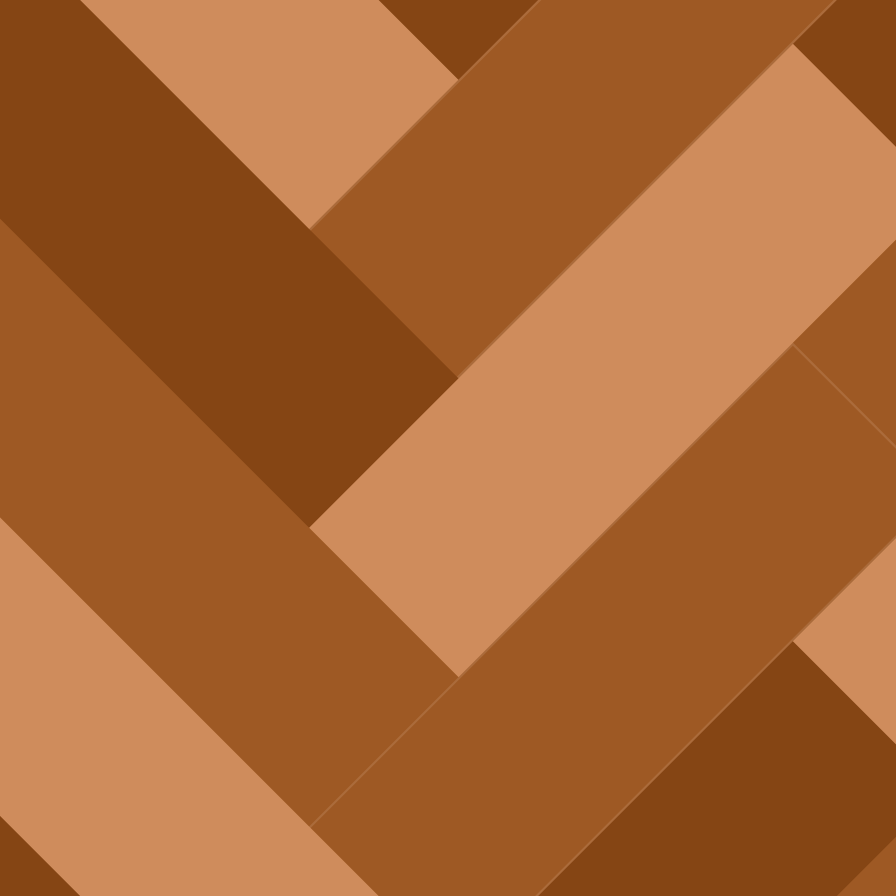
Reproduce this pattern procedurally as a three.js fragment shader.

```glsl
varying vec2 vUv;

const float ROWS = 3.0;                    // planks stacked down the canvas
const vec2 VALLEY = vec2(0.345, 0.589);    // corner where a plank starts, from the top left
const float PLANK_LENGTH = 3.24;           // in plank widths
const float SEAM_WIDTH = 0.0025;
const int SAMPLES = 4;                     // per axis, for smooth edges

const vec3 DARK_WOOD = vec3(0.52, 0.27, 0.08);
const vec3 MID_WOOD = vec3(0.62, 0.35, 0.14);
const vec3 LIGHT_WOOD = vec3(0.81, 0.55, 0.36);
const vec3 SEAM = vec3(0.67, 0.42, 0.23);

// Tones 0, 1, 2, 1 in turn
float toneCycle(float row) {
  return 2.0 - abs(floor(mod(row + 0.5, 4.0)) - 2.0);
}

vec3 woodColor(float tone) {
  vec3 color = mix(DARK_WOOD, MID_WOOD, step(0.5, tone));
  return mix(color, LIGHT_WOOD, step(1.5, tone));
}

vec3 herringbone(vec2 uv) {
  // Diagonal axes, one unit per plank width
  vec2 p = (vec2(uv.x, 1.0 - uv.y) - VALLEY) * ROWS;
  float across = p.x + p.y;
  float along = p.x - p.y;

  float row = floor(across);
  float fromStart = along + row;

  // Falling planks left of the valley
  if (fromStart < 0.0) {
    return woodColor(floor(mod(0.5 - floor(along), 3.0)));
  }

  // Falling planks right of the ridge
  if (fromStart > PLANK_LENGTH) {
    return woodColor(toneCycle(-floor(along - PLANK_LENGTH)));
  }

  // Rising planks, with a pale seam around the middle tone
  float tone = toneCycle(row + 2.0);
  float side = across - row;
  float edge = min(min(side, 1.0 - side), PLANK_LENGTH - fromStart);
  float edgeDistance = edge / (ROWS * sqrt(2.0));
  bool onSeam = tone == 1.0 && edgeDistance < SEAM_WIDTH;
  return onSeam ? SEAM : woodColor(tone);
}

void main() {
  vec2 footprint = fwidth(vUv);
  vec3 color = vec3(0.0);
  for (int i = 0; i < SAMPLES; i++) {
    for (int j = 0; j < SAMPLES; j++) {
      vec2 offset = (vec2(float(i), float(j)) + 0.5) / float(SAMPLES) - 0.5;
      color += herringbone(vUv + offset * footprint);
    }
  }
  gl_FragColor = vec4(color / float(SAMPLES * SAMPLES), 1.0);
}
```
